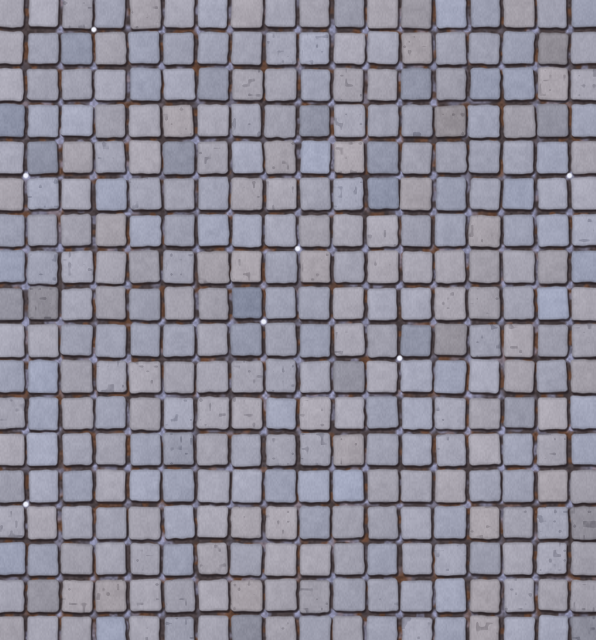
This texture is drawn by a Shadertoy shader. Its source:

```glsl
// Sheet of small tumbled grey-lilac stone mosaic tiles with dark, patchy joints.
#define REPEATS vec2(17.54, 17.53)   // tiles across and down
#define OFFSET vec2(0.76, 0.72)      // position of the first joint
#define CELL vec2(1.0, 1.076)        // tile pitch, in tile widths
#define HALF_SIZE vec2(0.448, 0.472) // half extent of one tile
#define CORNER 0.10                  // corner radius
#define JITTER 0.024                 // placement error of tiles
#define SOFTNESS 0.03                // half width of the blurred edge
#define SHADOW_SHIFT vec2(0.035, -0.06)

const vec3 STONE = vec3(0.637, 0.636, 0.692);
const vec3 WARM = vec3(0.035, 0.0, -0.045);
const vec3 JOINT = vec3(0.28, 0.245, 0.255);
const vec3 RUST = vec3(0.40, 0.27, 0.20);
const vec3 PALE_GROUT = vec3(0.57, 0.58, 0.70);
const vec3 SHADOW = vec3(0.14, 0.115, 0.13);

// Four random values per integer lattice point
vec4 hash4(vec2 cell) {
    uvec4 v = uvec4(uint(int(cell.x) + 4096), uint(int(cell.y) + 4096), 17u, 59u);
    v = v * 1664525u + 1013904223u;
    for (int i = 0; i < 2; i++) {
        v += v.yzxy * v.wxyz;
        v ^= v >> 16u;
    }
    return vec4(v >> 8u) / 16777216.0;
}

float noise(vec2 p) {
    vec2 i = floor(p), f = fract(p);
    f = f * f * (3.0 - 2.0 * f);
    return mix(mix(hash4(i).x, hash4(i + vec2(1, 0)).x, f.x),
               mix(hash4(i + vec2(0, 1)).x, hash4(i + vec2(1, 1)).x, f.x), f.y);
}

// Signed distance to the slightly turned, uneven tile of a cell
float tileDistance(vec2 p, vec2 cell) {
    vec4 r = hash4(cell) - 0.5;
    vec4 s = hash4(cell + 311.0) - 0.5;
    vec2 q = p - (cell + 0.5) * CELL - 2.0 * JITTER * r.xy;
    q += 0.07 * r.z * vec2(-q.y, q.x);
    q.x += 0.05 * s.z * q.y;
    vec2 e = abs(q) - HALF_SIZE - 0.035 * s.xy + CORNER;
    return length(max(e, 0.0)) + min(max(e.x, e.y), 0.0) - CORNER;
}

// Joint bed: brown, with rust spots and pale grout near the crossings
vec3 groutColor(vec2 p, vec2 grid) {
    vec2 toCenter = abs(fract(grid) - 0.5);
    float crossing = smoothstep(0.33, 0.47, min(toCenter.x, toCenter.y));
    float patches = noise(p * 2.3 + 40.0);
    float pale = crossing * smoothstep(0.25, 0.65, patches)
               + 0.55 * smoothstep(0.58, 0.85, noise(p * 3.1 + 90.0));
    vec3 color = mix(JOINT, RUST, 0.8 * smoothstep(0.55, 0.85, noise(p * 4.0)));
    color = mix(color, PALE_GROUT, clamp(pale, 0.0, 0.9));
    return color * (0.85 + 0.3 * noise(p * 14.0));
}

// Stone face: tone per tile, mottling, fine grain and worn rim
vec3 stoneColor(vec2 p, vec2 cell, float d) {
    vec4 r = hash4(cell + 77.0);
    float tone = 1.0 + 0.075 * (r.x - 0.5) - 0.13 * smoothstep(0.86, 1.0, r.y);
    vec3 color = STONE * tone + WARM * (r.z + 0.5 * r.w - 0.75);
    color += 0.035 * (noise(p * 5.0 + 13.0) - 0.5);
    color += 0.04 * (noise(p * vec2(24.0, 15.0)) - 0.5);
    color -= 0.10 * smoothstep(0.79, 0.95, noise(p * 7.0 + 200.0)) * step(0.75, r.w);
    vec2 local = p / CELL - cell - 0.5;
    color += 0.025 * (local.y - local.x);
    return color * (1.0 - 0.13 * smoothstep(-0.10, 0.0, d));
}

void mainImage(out vec4 fragColor, in vec2 fragCoord) {
    vec2 grid = fragCoord / iResolution.xy * REPEATS - OFFSET;
    vec2 p = grid * CELL;
    float soft = max(SOFTNESS, 0.75 * REPEATS.x / iResolution.x);

    // Chipped outlines
    vec2 wobble = vec2(noise(p * 5.0), noise(p * 5.0 + 57.0)) - 0.5;
    vec2 q = p + 0.035 * wobble;

    // Nearest tile and nearest cast shadow
    vec2 home = floor(grid), owner = home;
    float d = 1e3, shade = 1e3;
    for (int y = -1; y <= 1; y++)
    for (int x = -1; x <= 1; x++) {
        vec2 cell = home + vec2(x, y);
        float t = tileDistance(q, cell);
        if (t < d) { d = t; owner = cell; }
        shade = min(shade, tileDistance(q - SHADOW_SHIFT, cell));
    }

    vec3 color = groutColor(p, grid);
    color = mix(color, SHADOW, 0.8 * (1.0 - smoothstep(-0.03, 0.045, shade)));
    color = mix(stoneColor(p, owner, d), color, smoothstep(-soft, soft, d));

    // Rare bright glints at the crossings
    vec2 corner = floor(grid + 0.5);
    float glint = 1.0 - smoothstep(0.04, 0.11, length(p - corner * CELL));
    color = mix(color, vec3(0.93, 0.94, 0.98), glint * step(0.992, hash4(corner + 500.0).w));

    // Slow drift of light over the sheet
    color *= 0.985 + 0.04 * noise(grid * 0.22 + 8.0);
    fragColor = vec4(clamp(color, 0.0, 1.0), 1.0);
}
```
